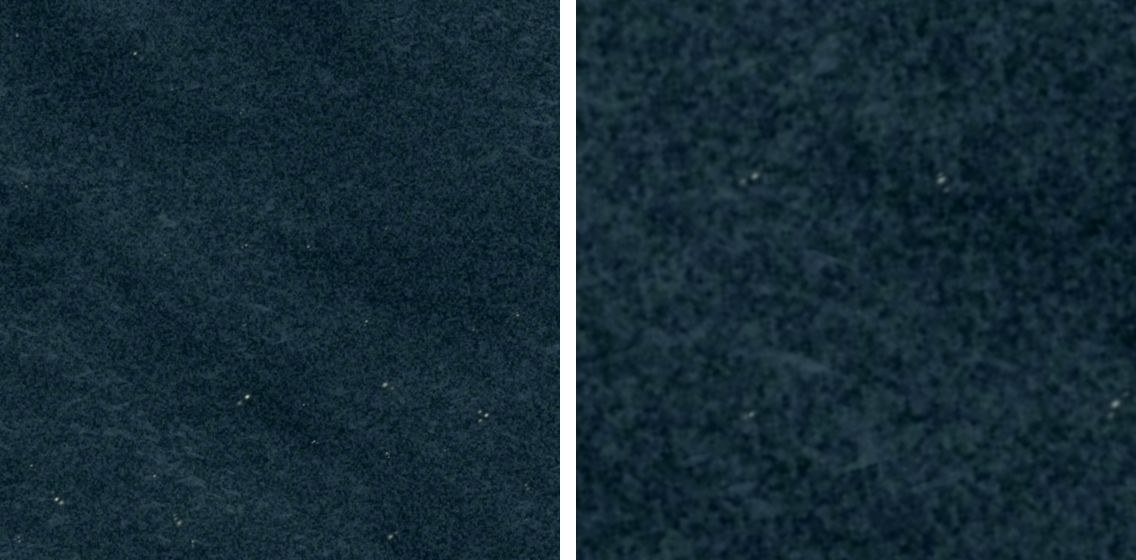
Left: the whole. Right: its middle third, enlarged.
Reproduce this texture procedurally as a WebGL 1 fragment shader.

```glsl
precision highp float;
// Dark blue-green water seen from afar: fine grain over faint diagonal bands,
// pale wisps along those bands, and sparse glints with dark brownish rims.
// Layers of value noise set the tone; jittered grid cells scatter the glints.
uniform vec2 u_resolution;

const vec3 WATER = vec3(0.070, 0.157, 0.197);
const vec3 WISP = vec3(0.27, 0.36, 0.41);
const vec3 GLINT = vec3(0.78, 0.86, 0.84);
const vec3 RIM = vec3(0.045, 0.075, 0.055);

float hash(vec2 p) {
  vec3 q = fract(vec3(p.xyx) * 0.1031);
  q += dot(q, q.yzx + 33.33);
  return fract((q.x + q.y) * q.z);
}

vec2 hash2(vec2 p) {
  return vec2(hash(p + 17.3), hash(p + 71.9));
}

vec2 rotate(vec2 p, float angle) {
  float c = cos(angle), s = sin(angle);
  return vec2(c * p.x + s * p.y, c * p.y - s * p.x);
}

// Value noise centred on zero, from -0.5 to 0.5.
float noise(vec2 p) {
  vec2 cell = floor(p), f = fract(p);
  f = f * f * (3.0 - 2.0 * f);
  float low = mix(hash(cell), hash(cell + vec2(1.0, 0.0)), f.x);
  float high = mix(hash(cell + vec2(0.0, 1.0)), hash(cell + 1.0), f.x);
  return mix(low, high, f.y) - 0.5;
}

float fbm(vec2 p) {
  float sum = 0.0, amplitude = 0.6;
  for (int i = 0; i < 4; i++) {
    sum += amplitude * noise(p);
    p = rotate(p, 0.35) * 2.03 + 19.7;
    amplitude *= 0.55;
  }
  return sum;
}

// Soft bands that fall towards the right.
float bands(vec2 uv) {
  vec2 p = rotate(uv, -0.5) + 0.03 * noise(uv * 7.0);
  return fbm(p * vec2(2.6, 8.0) + 40.0);
}

// Short, thin pale marks, denser where the bands are light.
float wisps(vec2 uv, float band, float angle, float seed) {
  float mark = noise(rotate(uv, angle) * vec2(48.0, 125.0) + seed);
  float patchy = noise(uv * 13.0 + seed) + 1.3 * band;
  return smoothstep(0.16, 0.5, mark) * smoothstep(-0.05, 0.5, patchy);
}

// Clusters of up to three dots in grid cells; x is the glint, y its dark rim.
vec2 glints(vec2 uv, float cells, float share, float radius, float seed) {
  vec2 p = uv * cells + seed;
  vec2 cell = floor(p);
  float present = step(hash(cell + 5.1), share);
  float strength = mix(0.35, 1.0, hash(cell + 9.4));
  vec2 centre = mix(vec2(0.2), vec2(0.8), hash2(cell));
  vec2 offset = (fract(p) - centre) / cells;
  float light = 0.0, rim = 0.0;
  for (int i = 0; i < 3; i++) {
    float k = float(i);
    vec2 jitter = (hash2(cell + 31.0 * k) - 0.5) * radius * 5.0 * min(k, 1.0);
    float shown = k < 0.5 ? 1.0 : 0.7 * hash(cell + 13.0 * k);
    float size = radius * mix(0.65, 1.0, hash(cell + 23.0 * k));
    float d = length(rotate(offset - jitter, 0.6) * vec2(0.85, 1.15)) / size;
    light = max(light, shown * exp(-1.6 * d * d));
    rim = max(rim, shown * exp(-0.4 * d * d));
  }
  return vec2(light, rim) * present * strength;
}

void main() {
  vec2 uv = gl_FragCoord.xy / min(u_resolution.x, u_resolution.y);
  float band = bands(uv);

  // Water tone: broad bands plus two sizes of grain.
  float grain = 0.115 * noise(rotate(uv, 0.2) * 215.0)
              + 0.075 * noise(rotate(uv, 0.9) * 340.0 + 60.0);
  float tone = 0.085 * band + 0.03 * noise(uv * vec2(45.0, 75.0)) + grain;
  vec3 color = WATER + tone * vec3(0.95, 1.0, 1.0);

  // Slight drift between green and blue, as in a coarse colour grain.
  float tint = noise(uv * 105.0 + 80.0);
  color += tint * vec3(0.012, -0.008, 0.035);

  // Wisps lie both along and across the fall of the bands.
  float wisp = wisps(uv, band, 0.3, 11.0) + wisps(uv, band, -0.35, 53.0);
  color = mix(color, WISP, 0.42 * min(wisp, 1.0));

  // Many faint single points and a few larger clusters.
  vec2 small = glints(uv, 8.0, 0.36, 0.0032, 3.0);
  vec2 large = glints(uv, 5.0, 0.30, 0.0056, 27.0);
  color = mix(color, RIM, 0.8 * max(0.5 * small.y, large.y));
  color = mix(color, GLINT, max(0.6 * small.x, large.x));

  gl_FragColor = vec4(clamp(color, 0.0, 1.0), 1.0);
}
```
